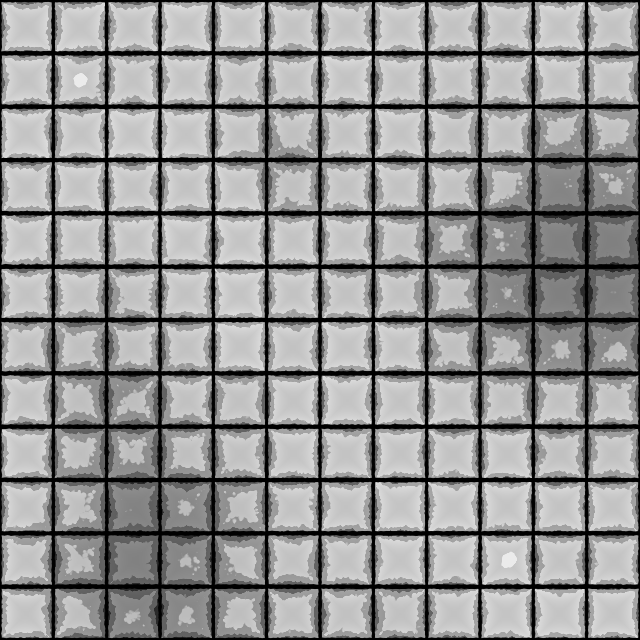
Reproduce this texture map procedurally as a WebGL 1 fragment shader.

```glsl
precision highp float;
// A 12 by 12 wall of worn grey tiles split by black joints.
// Each tile is a height dome, roughened by cellular noise and lowered by
// broad stains, then cut into flat tones that brighten away from its middle.

uniform vec2 u_resolution;

vec2 hash2(vec2 p) {
  return fract(sin(vec2(dot(p, vec2(127.1, 311.7)), dot(p, vec2(269.5, 183.3)))) * 43758.5);
}

// Distance to the nearest scattered point, centred near zero
float cellNoise(vec2 p) {
  vec2 cell = floor(p), f = fract(p);
  float nearest = 4.0;
  for (int j = -1; j <= 1; j++) {
    for (int i = -1; i <= 1; i++) {
      vec2 o = vec2(float(i), float(j));
      vec2 r = o + hash2(cell + o) - f;
      nearest = min(nearest, dot(r, r));
    }
  }
  return 0.45 - sqrt(nearest);
}

// Soft elliptical stain
float stain(vec2 p, vec2 centre, vec2 size) {
  vec2 d = (p - centre) / size;
  return exp(-dot(d, d));
}

// Broad darkening, in tiles from the top left
float darkness(vec2 p) {
  float d = 0.05;
  d += 0.40 * stain(p, vec2(10.9, 4.9), vec2(2.7, 2.6));
  d += 0.38 * stain(p, vec2(2.8, 10.6), vec2(1.9, 2.8));
  d += 0.18 * stain(p, vec2(1.9, 6.4), vec2(1.1, 1.6));
  d += 0.18 * stain(p, vec2(5.3, 2.9), vec2(0.9, 1.0));
  d += 0.13 * stain(p, vec2(6.5, 11.7), vec2(2.0, 0.8));
  return d;
}

float above(float height, float level) {
  return smoothstep(level - 0.022, level + 0.022, height);
}

void main() {
  vec2 grid = gl_FragCoord.xy / u_resolution * 12.0;
  vec2 tile = floor(grid);
  vec2 p = fract(grid) - 0.5;
  vec2 fromTop = vec2(grid.x, 12.0 - grid.y);

  // Pinched square radius: the corners reach outward
  vec2 lean = (hash2(tile + 7.0) - 0.5) * 0.03 + vec2(0.0, 0.01);
  vec2 q = abs(p + lean);
  float longSide = max(max(q.x, q.y), 0.001);
  float shortSide = min(q.x, q.y);
  float radius = longSide - 0.18 * shortSide * shortSide / longSide;

  // Domed height with coarse and fine wear
  float coarse = cellNoise(grid * 2.7 + tile * 3.1);
  float fine = cellNoise(grid * 10.0);
  float dark = darkness(fromTop) + 0.08 * (hash2(tile).x - 0.5);
  float height = 1.0 - 0.3 * radius - 0.85 * pow(2.0 * radius, 4.0) - dark;
  height += 0.17 * coarse + (0.04 + 0.6 * radius) * 0.8 * fine;

  // Two small chipped highlights
  float chip = stain(fromTop, vec2(1.5, 1.5), vec2(0.17))
             + stain(fromTop, vec2(9.55, 10.5), vec2(0.17));
  height += 0.4 * chip;

  // Flat tones, each brighter toward the tile rim
  float rim = 4.0 * radius * radius;
  float tone = 0.17;
  tone = mix(tone, 0.35 + 0.05 * rim, above(height, 0.0));
  tone = mix(tone, 0.61 + 0.07 * rim - 0.24 * dark, above(height, 0.36));
  tone = mix(tone, 0.77 + 0.16 * rim - 0.1 * dark, above(height, 0.64));
  tone = mix(tone, 0.92, above(height, 1.14));

  // Joints: horizontal ones are heavier, all slightly ragged
  vec2 edge = 0.5 - abs(p) - vec2(0.032, 0.042) + 0.018 * fine;
  vec2 clear = smoothstep(-0.012, 0.012, edge);
  tone *= clear.x * clear.y;

  gl_FragColor = vec4(vec3(tone), 1.0);
}
```
